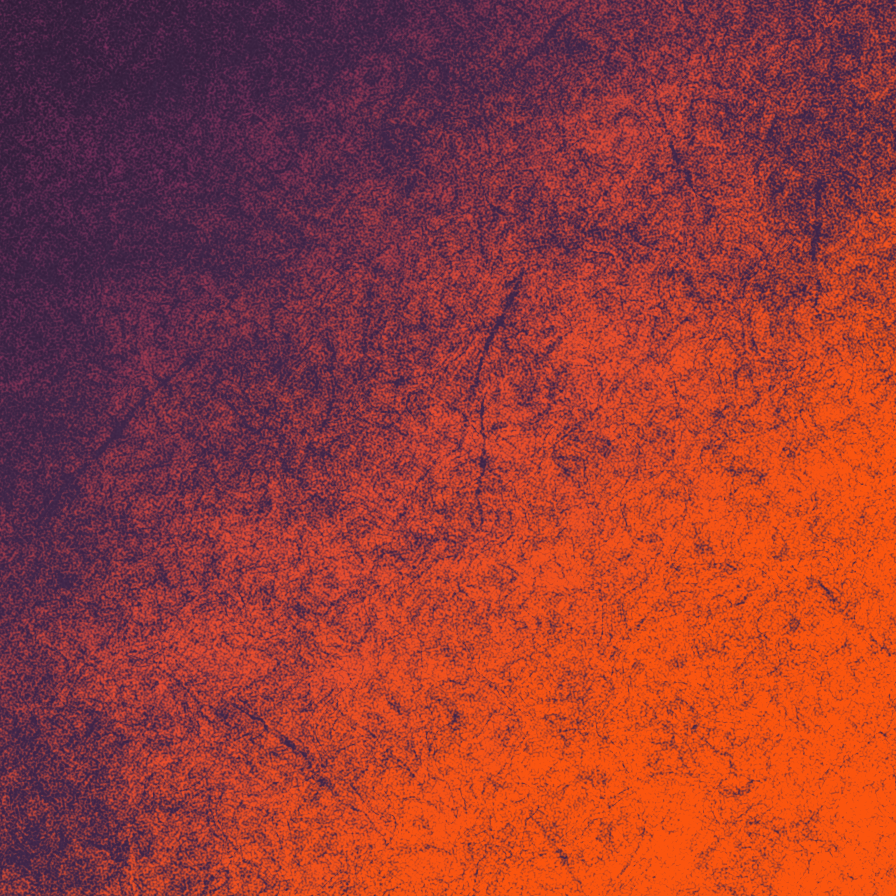
Reproduce this texture procedurally as a WebGL 2 fragment shader.

```glsl
#version 300 es
precision highp float;
// Weathered two-tone surface: dark plum ink worn away to a magenta-orange glow.
// A diagonal wear field with soft patches is broken up by gradient-noise mottling,
// veins, creases and scattered scratches, then thresholded through fine grain.

#define GRAIN_SCALE 350.0
#define GRAIN_AMOUNT 0.56
#define EDGE_SOFTNESS 0.50
#define MOTTLE_AMOUNT 0.28
#define VEIN_AMOUNT 0.27
#define SCRATCH_AMOUNT 0.30
#define CREASE_AMOUNT 0.48
#define INK vec3(0.235, 0.14, 0.265)
#define MAGENTA vec3(0.50, 0.185, 0.36)
#define CORAL vec3(0.90, 0.30, 0.20)
#define ORANGE vec3(0.985, 0.335, 0.06)

uniform vec2 u_resolution;
out vec4 fragColor;

vec2 hash2(vec2 cell) {
  uvec2 q = uvec2(ivec2(cell) + 4096) * uvec2(1597334673u, 3812015801u);
  uint n = (q.x ^ q.y) * 1597334673u;
  n = (n ^ (n >> 15)) * 2246822519u;
  n ^= n >> 13;
  return vec2(n & 65535u, n >> 16) / 65535.0;
}

float gradDot(vec2 cell, vec2 corner, vec2 f) {
  float a = 6.2832 * hash2(cell + corner).x;
  return dot(vec2(cos(a), sin(a)), f - corner);
}

float gnoise(vec2 p) {
  vec2 i = floor(p), f = p - i;
  vec2 w = f * f * f * (f * (f * 6.0 - 15.0) + 10.0);
  vec2 e = vec2(1.0, 0.0);
  return mix(mix(gradDot(i, e.yy, f), gradDot(i, e.xy, f), w.x),
             mix(gradDot(i, e.yx, f), gradDot(i, e.xx, f), w.x), w.y);
}

float fbm(vec2 p) {
  float sum = 0.0, amp = 0.6;
  for (int k = 0; k < 5; k++) {
    sum += amp * gnoise(p);
    p = mat2(1.6, 1.2, -1.2, 1.6) * p + 17.3;
    amp *= 0.7;
  }
  return sum;
}

// Soft elliptical patch
float patchAt(vec2 p, vec2 center, vec2 radius) {
  vec2 d = (p - center) / radius;
  return exp(-dot(d, d));
}

// Tapered line from a to b
float stroke(vec2 p, vec2 a, vec2 b, float width) {
  vec2 ab = b - a;
  float t = clamp(dot(p - a, ab) / dot(ab, ab), 0.0, 1.0);
  float taper = 0.35 + 2.6 * t * (1.0 - t);
  return 1.0 - smoothstep(0.0, width * taper + 0.5 / u_resolution.y, length(p - a - ab * t));
}

// One randomly turned scratch per cell: positive light, negative dark
float scratches(vec2 p, float scale) {
  vec2 base = floor(p * scale);
  float sum = 0.0;
  for (int k = 0; k < 9; k++) {
    vec2 cell = base + vec2(k % 3 - 1, k / 3 - 1);
    vec2 r = hash2(cell + 71.0), s = hash2(cell + 311.0);
    float angle = 0.6 + 2.0 * s.x;
    vec2 arm = vec2(cos(angle), sin(angle)) * (0.15 + 0.5 * r.y), mid = cell + r;
    sum += stroke(p, (mid - arm) / scale, (mid + arm) / scale, 0.0034) * (s.y > 0.7 ? 0.6 : -1.0);
  }
  return sum;
}

// How far the ink is worn, from 0 to 1
float wear(vec2 p) {
  float w = 0.52 + 0.43 * p.x - 0.50 * p.y;
  w += 0.08 * patchAt(p, vec2(0.55, 0.42), vec2(0.25, 0.20));
  w += 0.14 * patchAt(p, vec2(0.72, 0.90), vec2(0.08, 0.16));
  w += 0.13 * patchAt(p, vec2(0.62, 0.64), vec2(0.07, 0.07));
  w += 0.09 * patchAt(p, vec2(0.88, 0.47), vec2(0.25, 0.12));
  w += 0.10 * patchAt(p, vec2(0.50, 0.06), vec2(0.20, 0.20));
  w += 0.09 * patchAt(p, vec2(0.15, 0.26), vec2(0.10, 0.12));
  w -= 0.24 * patchAt(p, vec2(0.05, 0.05), vec2(0.19, 0.16));
  w -= 0.16 * patchAt(p, vec2(0.95, 0.95), vec2(0.18, 0.18));
  w -= 0.10 * patchAt(p, vec2(0.91, 0.74), vec2(0.06, 0.10));
  w -= 0.13 * patchAt(p, vec2(0.36, 0.52), vec2(0.11, 0.09));
  w -= 0.12 * patchAt(p, vec2(0.03, 0.37), vec2(0.12, 0.17));
  return max(w, 0.12);
}

void main() {
  vec2 p = gl_FragCoord.xy / u_resolution;
  vec2 warp = vec2(gnoise(p * 19.0), gnoise(p * 19.0 + 53.0));
  vec2 bent = p + 0.008 * warp + 0.004 * gnoise(p * 75.0);

  // Large stains and folded veins
  float tone = wear(p) + MOTTLE_AMOUNT * fbm(p * 9.0 + 3.0);
  float fold = abs(gnoise(bent * vec2(25.0, 17.0) + 2.0 * warp));
  float crackle = abs(gnoise(mat2(0.8, 0.6, -0.6, 0.8) * bent * vec2(58.0, 40.0) + 3.0 * warp));
  tone -= VEIN_AMOUNT * (exp(-fold * 18.0) + 0.7 * exp(-crackle * 12.0) - 0.45);
  tone += 0.24 * gnoise(bent.yx * 64.0 + 5.0);

  // Scratches and long creases, worn unevenly
  float ragged = 0.7 + 1.1 * gnoise(p * 45.0 + 9.0);
  tone += SCRATCH_AMOUNT * ragged * (scratches(bent, 5.0) + 0.6 * scratches(bent + 0.37, 11.0));
  float crease = stroke(bent, vec2(0.585, 0.70), vec2(0.533, 0.585), 0.005);
  crease += stroke(bent, vec2(0.538, 0.60), vec2(0.508, 0.49), 0.005);
  crease += stroke(bent, vec2(0.541, 0.56), vec2(0.535, 0.41), 0.004);
  crease += stroke(bent, vec2(0.21, 0.60), vec2(0.04, 0.42), 0.005);
  crease += stroke(bent, vec2(0.885, 0.37), vec2(0.995, 0.27), 0.005);
  crease += stroke(bent, vec2(0.912, 0.80), vec2(0.912, 0.66), 0.006);
  crease += stroke(bent, vec2(0.59, 0.10), vec2(0.655, 0.0), 0.005);
  crease += stroke(bent, vec2(0.72, 0.92), vec2(0.775, 0.78), 0.004);
  crease += stroke(bent, vec2(0.26, 0.23), vec2(0.43, 0.06), 0.004);
  crease += stroke(bent, vec2(0.645, 0.995), vec2(0.57, 0.92), 0.005);
  tone -= CREASE_AMOUNT * ragged * crease;

  // Fine grain, turned off the axes, decides where the glow shows through
  vec2 g = mat2(0.82, 0.57, -0.57, 0.82) * p * GRAIN_SCALE;
  float grain = gnoise(g) + 0.5 * gnoise(g.yx * 0.57 + 31.0);
  float bare = smoothstep(0.5 - EDGE_SOFTNESS, 0.5 + EDGE_SOFTNESS, tone + GRAIN_AMOUNT * grain);

  // Glow runs magenta, coral, orange toward the lower right
  float heat = 0.7 * (p.x + 1.0 - p.y) + 0.06 * warp.x;
  vec3 glow = mix(MAGENTA, CORAL, smoothstep(0.2, 0.68, heat));
  glow = mix(glow, ORANGE, smoothstep(0.6, 1.1, heat));
  vec3 ink = INK * (0.9 + 0.2 * smoothstep(0.0, 0.5, heat)) + 0.03 * grain;
  fragColor = vec4(mix(ink, glow, bare), 1.0);
}
```
